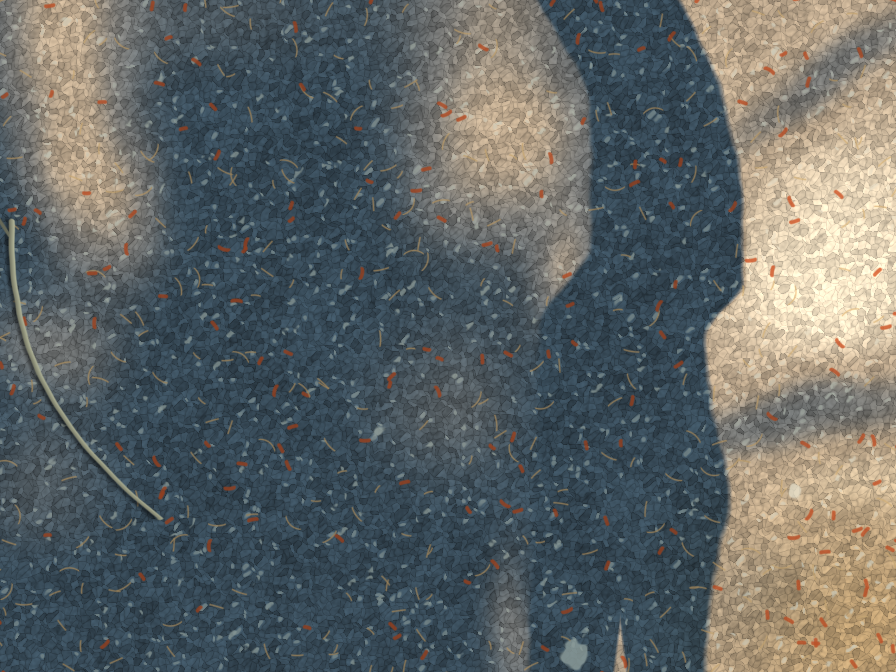
Give the GLSL for this texture, as a Shadertoy shader.

```glsl
// Sun-dappled asphalt with a long soft-edged shadow, fallen needles and a bent twig.
#define SHADE vec3(.205, .275, .325)
#define DIM vec3(.43, .435, .43)
#define SUN vec3(.71, .63, .53)
#define HOT vec3(.96, .89, .77)
#define LEAF vec3(.78, .34, .17)
#define NEEDLE vec3(.82, .69, .48)
#define STONE_SCALE 105.
#define PEBBLE_SCALE 48.
#define GRAIN .5
#define SOFT .007

vec2 hash2(vec2 p) {
  vec3 q = fract(p.xyx * vec3(.1031, .1030, .0973));
  q += dot(q, q.yzx + 33.33);
  return fract((q.xx + q.yz) * q.zy);
}

float cornerDot(vec2 cell, vec2 corner, vec2 f) {
  float a = 6.2832 * hash2(cell + corner).x;
  return dot(vec2(cos(a), sin(a)), f - corner);
}

float gradNoise(vec2 p) {
  vec2 c = floor(p), f = fract(p), u = f * f * (3. - 2. * f);
  return mix(mix(cornerDot(c, vec2(0, 0), f), cornerDot(c, vec2(1, 0), f), u.x),
             mix(cornerDot(c, vec2(0, 1), f), cornerDot(c, vec2(1, 1), f), u.x), u.y);
}

// 1 inside a shape of signed distance d, 0 outside
float fill(float d, float blur) { return 1. - smoothstep(-blur, blur, d); }

// Nearest distance, gap to the next stone, random value per stone
vec3 stones(vec2 p) {
  float near = 9., next = 9., id = 0.;
  for (int k = 0; k < 9; k++) {
    vec2 cell = floor(p) + vec2(k % 3 - 1, k / 3 - 1);
    float d = length(cell + .1 + .8 * hash2(cell) - p);
    if (d < near) { next = near; near = d; id = hash2(cell + 71.).x; }
    else next = min(next, d);
  }
  return vec3(near, next - near, id);
}

// Soft ellipse: center, radii, tilt
float glow(vec2 p, float x, float y, float rx, float ry, float tilt) {
  float c = cos(tilt), s = sin(tilt);
  vec2 q = mat2(c, -s, s, c) * (p - vec2(x, y)) / vec2(rx, ry);
  return exp(-dot(q, q));
}

float sunlight(vec2 p) {
  float wobble = gradNoise(p * 32.) * .004 + gradNoise(p * 13.) * .006;
  float y = p.y, rise = max(y - .66, 0.) / .34, lean = max(y - .84, 0.) / .16;
  // Outline of the long shadow
  float right = 1.05 + .034 * exp(-pow(abs(y - .26) / .12, 2.))
    + .056 * smoothstep(.5, .58, y) - .095 * rise * rise + wobble;
  float left = .79 + .015 * smoothstep(0., .5, y) + .075 * smoothstep(.51, .64, y)
    - .08 * pow(lean, 1.3) + wobble;
  // Dapples to its left
  vec2 q = p + .025 * vec2(gradNoise(p * 7.), gradNoise(p * 7. + 19.));
  float l = .55 * glow(q, .09, .98, .1, .2, 0.)
    + .52 * glow(q, .14, .73, .075, .14, .25)
    + .24 * glow(q, .08, .48, .1, .08, -.5)
    + .14 * glow(q, .06, .28, .12, .1, 0.)
    + .12 * glow(q, .32, .98, .2, .1, 0.)
    + .62 * glow(q, .75, .79, .13, .14, 0.)
    + .36 * glow(q, .74, 1.01, .14, .12, 0.)
    + .38 * glow(q, .84, .6, .05, .09, -.3)
    + .17 * glow(q, .67, .4, .13, .13, 0.)
    + .25 * glow(q, .76, .05, .04, .13, 0.);
  // Open sun to its right, crossed by dim bands
  float r = .62 + .4 * glow(q, 1.24, .57, .16, .12, 0.)
    + .18 * glow(q, 1.29, .74, .15, .11, 0.)
    + .16 * glow(q, 1.27, .28, .18, .07, .15)
    - .36 * glow(q, 1.24, .89, .22, .04, .62)
    - .42 * glow(q, 1.2, .385, .26, .05, .2)
    - .13 * glow(q, 1.12, .13, .15, .14, 0.);
  float notch = abs(p.x - .923) - .01 * (1. - y / .075);
  return l * fill(p.x - left, SOFT) + r * fill(right - p.x, SOFT) + .5 * fill(notch, .003);
}

// Needles and flakes, one per cell, thicker in the lower right corner
void litter(inout vec3 col, vec2 p, float scale, float light, float px) {
  for (int k = 0; k < 9; k++) {
    vec2 cell = floor(p * scale) + vec2(k % 3 - 1, k / 3 - 1), seed = cell + scale * 11.;
    vec2 pos = (cell + hash2(seed)) / scale;
    vec2 kind = hash2(seed + 57.), size = hash2(seed + 113.);
    float corner = smoothstep(1.05, 1.25, pos.x) * fill(pos.y - .26, .12);
    float leaf = step(.68 - .25 * corner, kind.y), a = 6.2832 * kind.x;
    vec2 q = mat2(cos(a), -sin(a), sin(a), cos(a)) * (p - pos);
    q.y += (size.x - .5) * 50. * q.x * q.x;
    float reach = mix(.005 + .009 * size.x, .003 + .004 * size.x, leaf);
    float d = length(vec2(max(abs(q.x) - reach, 0.), q.y)) - mix(.0011, .0028, leaf);
    float cover = fill(d, px) * step(size.y, .58 + .42 * corner);
    col = mix(col, mix(NEEDLE, LEAF, leaf) * (.72 + .38 * light), .85 * cover);
  }
}

void mainImage(out vec4 fragColor, in vec2 fragCoord) {
  vec2 p = fragCoord / iResolution.y;
  float px = 1. / iResolution.y, light = clamp(sunlight(p), 0., 1.);
  vec3 col = mix(SHADE, DIM, smoothstep(0., .3, light));
  col = mix(col, SUN, smoothstep(.25, .62, light));
  col = mix(col, HOT, smoothstep(.6, 1., light));
  col *= 1. - vec3(0, .06, .2) * glow(p, 1.3, .05, .22, .2, 0.);
  // Packed stones and pale pebbles
  vec3 s = stones(p * STONE_SCALE + gradNoise(p * 60.));
  float grain = (s.z - .5) * .75 + .35 * smoothstep(0., .3, s.y) - .22
    + .35 * gradNoise(p * 170.) + .2 * gradNoise(p * 9.);
  col *= 1. + GRAIN * grain * mix(1., .65, light);
  vec3 pale = mix(vec3(.53, .59, .58), vec3(.98, .92, .81), light);
  col = mix(col, pale, .6 * step(.94, s.z) * fill(s.x - .35, .15));
  vec3 g = stones(p * PEBBLE_SCALE + 31. + .5 * gradNoise(p * 90.));
  col = mix(col, pale, .75 * step(.91, g.z) * fill(g.x - .17, .09));
  // Larger pale chips
  float chip = min(length(p - vec2(.855, .026)) - .02, length(p - vec2(.564, .358)) - .008);
  chip = min(chip, length(p - vec2(1.184, .267)) - .01) + .01 * gradNoise(p * 75.);
  col = mix(col, pale * 1.05, .8 * fill(chip, .003));
  litter(col, p, 15., light, px);
  litter(col, p, 19., light, px);
  // Bent twig with a short fork and its cast shade
  float t = clamp((.67 - p.y) / .441, 0., 1.), slope = 1.25 * pow(t, 1.5);
  float across = (p.x - .017 - .221 * pow(t, 2.5)) / sqrt(1. + slope * slope);
  across += .002 * gradNoise(vec2(p.y * 28., 4));
  float past = max(abs(p.y - .4495) - .2205, 0.), width = mix(.0045, .0028, t);
  vec2 f = p - vec2(.017, .645), arm = vec2(-.019, .029);
  float fork = length(f - arm * clamp(dot(f, arm) / dot(arm, arm), 0., 1.)) - .0025;
  float twig = min(length(vec2(across, past)) - width, fork);
  col *= 1. - .45 * fill(length(vec2(across + .005, past)) - width, .004);
  vec3 bark = vec3(.57, .58, .49) * (1. + 60. * clamp(across, -.005, .005));
  fragColor = vec4(clamp(mix(col, bark, fill(twig, px)), 0., 1.), 1);
}
```
